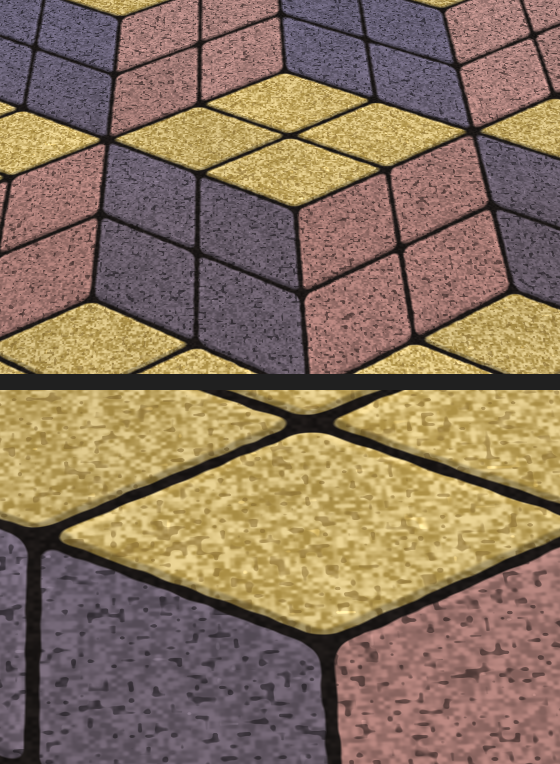
Top, the full canvas; bottom, a detail of the centre.
Write a Shadertoy shader that draws this pattern.

```glsl
const vec3 JOINT = vec3(0.10, 0.085, 0.08);

float hash(vec2 p) {
    vec3 q = fract(p.xyx * vec3(0.1031, 0.1030, 0.0973));
    q += dot(q, q.yzx + 33.33);
    return fract((q.x + q.y) * q.z);
}

float noise(vec2 p) {
    vec2 i = floor(p), f = fract(p);
    f = f * f * (3.0 - 2.0 * f);
    return mix(mix(hash(i), hash(i + vec2(1, 0)), f.x),
               mix(hash(i + vec2(0, 1)), hash(i + vec2(1, 1)), f.x), f.y);
}

// Canvas point (y down, width 1) to lattice coordinates on the ground
vec2 groundPlane(vec2 p) {
    mat3 view = mat3(0.3742, -0.1237, 0.067,
                    -0.3203, -0.1055, 0.075,
                     0.5273,  0.3743, 1.0);
    vec3 g = inverse(view) * vec3(p, 1.0);
    return g.xy / g.z;
}

// Cube face under a lattice point: 0 top, 1 left, 2 right
int cubeFace(vec2 g) {
    vec2 cell = floor(g), f = g - cell;
    float kind = mod(cell.x + cell.y, 3.0);
    if (kind < 0.5) return 0;
    return ((f.y > f.x) == (kind < 1.5)) ? 1 : 2;
}

// Coordinates along the two edges of a face, two stones per edge
vec2 faceCoords(vec2 g, int face) {
    if (face == 0) return 2.0 * g;
    return face == 1 ? 2.0 * vec2(g.y - g.x, -g.x) : 2.0 * vec2(g.x - g.y, -g.y);
}

// Distance inward from the edge of a stone with rounded corners
float stoneEdge(vec2 f, float radius) {
    vec2 d = min(f, 1.0 - f);
    vec2 corner = max(radius - d, 0.0);
    return min(min(d.x, d.y), radius - length(corner));
}

vec3 stoneColour(int face, float grain, float pits, float far) {
    if (face == 0) {
        vec3 gold = mix(vec3(0.67, 0.56, 0.27), vec3(0.93, 0.84, 0.59), grain);
        return mix(gold, vec3(0.53, 0.42, 0.19), 0.55 * pits);
    }
    vec3 slate = mix(vec3(0.41, 0.365, 0.415), vec3(0.41, 0.385, 0.475), far);
    vec3 clay = mix(vec3(0.65, 0.475, 0.45), vec3(0.67, 0.51, 0.49), far);
    vec3 base = face == 1 ? slate : clay;
    return base * mix(0.83, 1.17, grain) * (1.0 - 0.42 * pits);
}

void mainImage(out vec4 fragColor, in vec2 fragCoord) {
    vec2 p = vec2(fragCoord.x, iResolution.y - fragCoord.y) / iResolution.x;
    vec2 g = groundPlane(p);
    float blur = 1.4 * length(fwidth(g));

    int face = cubeFace(g);
    vec2 q = faceCoords(g, face);
    vec2 id = floor(q), f = q - id;
    float tone = hash(id + 17.0 * float(face) + 50.0);

    // Sandy grain, sparse pits and pale pebbles
    vec2 ground = vec2(g.x - g.y, (g.x + g.y) * 0.58) + 20.0;
    float fine = noise(ground * 105.0);
    float coarse = noise(ground * 48.0 + 9.0);
    float grain = smoothstep(0.12, 0.88, 0.62 * fine + 0.38 * coarse);
    float pits = smoothstep(0.70, 0.88, noise(ground * 72.0 + 31.0));
    float pebble = smoothstep(0.93, 0.99, noise(ground * 38.0 + 57.0));
    float stain = noise(ground * 5.0);

    float far = smoothstep(0.45, 0.0, p.y);
    vec3 stone = stoneColour(face, grain, pits, far);
    stone = mix(stone, stone * 1.25 + 0.05, 0.6 * pebble);
    stone *= 0.95 + 0.07 * tone + 0.06 * (stain - 0.5);

    // Worn bevel: shaded on the near edges, pale on the rest
    float edge = stoneEdge(f, 0.09) + 0.012 * (noise(ground * 30.0) - 0.5);
    float near = face == 0 ? min(f.x, f.y) : 1.0 - f.y;
    float bevel = 1.0 - smoothstep(0.045, 0.065 + blur, edge);
    float shaded = 1.0 - smoothstep(0.055, 0.085, near);
    stone *= 1.0 + bevel * mix(0.07, -0.27, shaded);

    // Dark open joints
    float cover = smoothstep(0.024 - blur, 0.024 + blur, edge);
    vec3 joint = JOINT * (0.7 + 0.6 * fine);
    fragColor = vec4(clamp(mix(joint, stone, cover), 0.0, 1.0), 1.0);
}
```
